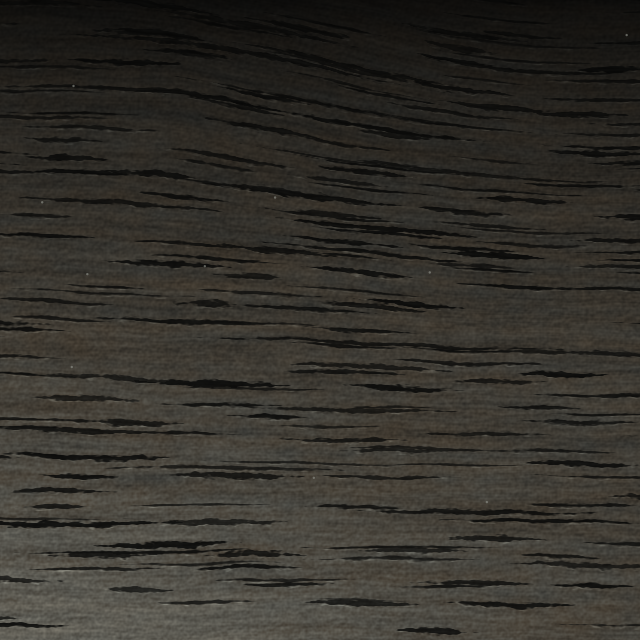
This texture is drawn by a WebGL 1 fragment shader. Its source:

```glsl
precision highp float;
// Dark stained oak: horizontal grain, black open pores, soft light from the lower left.
uniform vec2 u_resolution;

float hash(vec2 p) {
  vec3 q = fract(p.xyx * vec3(0.1031, 0.103, 0.0973));
  q += dot(q, q.yzx + 33.33);
  return fract((q.x + q.y) * q.z);
}

vec2 gradient(vec2 cell) {
  float angle = 6.2832 * hash(cell + 17.0);
  return vec2(cos(angle), sin(angle));
}

// Gradient noise, roughly -0.7 to 0.7
float noise(vec2 p) {
  vec2 i = floor(p), f = fract(p), u = f * f * f * (f * (f * 6.0 - 15.0) + 10.0);
  vec2 e = vec2(1.0, 0.0);
  float low = mix(dot(gradient(i), f), dot(gradient(i + e), f - e), u.x);
  float high = mix(dot(gradient(i + e.yx), f - e.yx), dot(gradient(i + 1.0), f - 1.0), u.x);
  return mix(low, high, u.y);
}

// Bend the straight grain: it sinks to the right, more so near the top
vec2 grainSpace(vec2 uv) {
  float drop = 0.13 * smoothstep(0.05, 0.95, uv.x) * smoothstep(0.1, 1.1, uv.y);
  float wave = 0.014 * noise(uv * vec2(2.5, 4.0)) + 0.005 * noise(uv * vec2(9.0, 16.0));
  return vec2(uv.x, uv.y + drop + wave);
}

// Tapered slits in layered rows; x: dark pore, y: pale lower rim
vec2 pores(vec2 g) {
  vec2 result = vec2(0.0);
  float ragged = noise(g * vec2(35.0, 170.0)) + 0.6 * noise(g * vec2(110.0, 260.0));
  for (int i = 0; i < 4; i++) {
    float layer = float(i);
    float rows = 13.0 + 9.0 * layer;
    float y = g.y * rows + layer * 0.37;
    float row = floor(y);
    float x = g.x * (1.5 + 0.9 * layer) + 7.0 * hash(vec2(row, layer + 5.0));
    vec2 seed = vec2(floor(x) + 31.0 * layer, row);
    float along = (fract(x) - 0.5) / mix(0.22, 0.43, hash(seed + 3.1));
    float taper = 1.0 - along * along;
    float across = (fract(y) - mix(0.32, 0.68, hash(seed + 8.7))) / rows;
    float halfWidth = mix(0.0018, 0.0055, hash(seed + 14.3)) * (taper + 0.9 * ragged - 0.1);
    float edge = abs(across) - halfWidth;
    float present = step(hash(seed + 21.9), 0.62 - 0.05 * layer);
    float pore = present * (1.0 - smoothstep(-0.0012, 0.0014, edge));
    float rim = present * smoothstep(0.0, 0.3, taper) * step(across, 0.0)
              * (1.0 - smoothstep(0.0, 0.0022, abs(edge - 0.002)));
    result = max(result, vec2(pore * mix(0.75, 1.0, hash(seed + 40.0)), rim));
  }
  return result;
}

// Rare pale dust grains
float dust(vec2 uv) {
  vec2 cell = floor(uv * 11.0);
  vec2 centre = 0.2 + 0.6 * vec2(hash(cell + 51.0), hash(cell + 67.0));
  float d = length(fract(uv * 11.0) - centre) / 11.0;
  return step(0.9, hash(cell + 83.0)) * (1.0 - smoothstep(0.0008, 0.0028, d));
}

void main() {
  vec2 uv = gl_FragCoord.xy / u_resolution;
  vec2 g = grainSpace(uv);

  // Light falls off upward and to the right
  float depth = 1.0 - uv.y;
  float light = 0.05 + 0.145 * (1.0 - exp(-4.5 * depth)) + 0.055 * depth;
  light += 0.12 * depth * depth * depth * (1.0 - uv.x);
  light *= 1.04 - 0.1 * uv.x * uv.y;

  // Long fibres, fine fibres and a slanted leathery wrinkle
  float bands = noise(g * vec2(1.8, 34.0));
  float fibres = noise(g * vec2(7.0, 110.0));
  float hairs = noise(g * vec2(28.0, 230.0) + 9.0);
  vec2 slanted = vec2(uv.x + 0.7 * uv.y, uv.y - 0.5 * uv.x);
  float wrinkle = noise(slanted * vec2(85.0, 150.0)) + 0.8 * noise(uv * 210.0 + 40.0);
  light *= 1.0 + 0.17 * bands + 0.17 * fibres + 0.18 * hairs + 0.2 * wrinkle;

  // Brown stain in streaks, greyer where the light is strong
  float warmth = 0.55 + 0.7 * noise(g * vec2(4.0, 45.0) + 70.0) + 0.4 * noise(uv * 30.0);
  warmth *= 1.0 - 0.7 * smoothstep(0.22, 0.36, light);
  vec3 wood = light * mix(vec3(1.0, 1.0, 0.93), vec3(1.12, 1.0, 0.83), clamp(warmth, 0.0, 1.0));

  // Pores with broken pale rims
  vec2 pore = pores(g);
  float flecks = smoothstep(-0.1, 0.5, noise(g * vec2(60.0, 150.0) + 25.0));
  wood += vec3(0.95, 1.0, 0.95) * light * 0.4 * pore.y * flecks;
  vec3 poreColor = vec3(0.035, 0.036, 0.033) * (0.7 + 2.0 * light + 0.6 * hairs);
  wood = mix(wood, poreColor, 0.92 * pore.x);

  wood = mix(wood, vec3(0.55, 0.56, 0.53), 0.65 * dust(uv));
  gl_FragColor = vec4(wood, 1.0);
}
```
